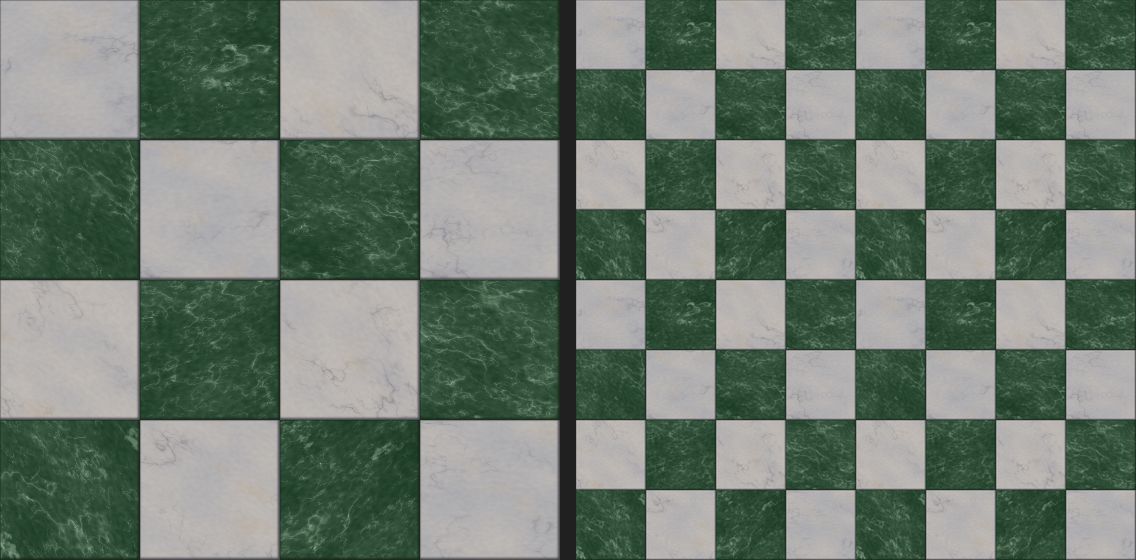
Left: one tile. Right: repeated 2 by 2.
Write a three.js fragment shader that draws this texture.

```glsl
// Checkerboard of polished marble tiles: veined green and pale grey, with soft dark joints.
varying vec2 vUv;

const float TILES = 4.0;
const vec3 GREEN_DEEP = vec3(0.115, 0.235, 0.145);
const vec3 GREEN_MID = vec3(0.235, 0.355, 0.265);
const vec3 GREEN_VEIN = vec3(0.56, 0.66, 0.57);
const vec3 PALE_WARM = vec3(0.745, 0.725, 0.705);
const vec3 PALE_COOL = vec3(0.675, 0.675, 0.69);
const vec3 PALE_OCHRE = vec3(0.74, 0.68, 0.60);
const vec3 PALE_VEIN = vec3(0.47, 0.47, 0.51);

float hash(vec2 p) {
  vec3 q = fract(p.xyx * 0.1031);
  q += dot(q, q.yzx + 33.33);
  return fract((q.x + q.y) * q.z);
}

// Dot product of a random unit gradient with the offset from its corner
float corner(vec2 cell, vec2 offset) {
  float angle = 6.28318 * hash(cell);
  return dot(vec2(cos(angle), sin(angle)), offset);
}

float noise(vec2 p) {
  vec2 i = floor(p), f = fract(p), e = vec2(1.0, 0.0);
  vec2 u = f * f * f * (f * (f * 6.0 - 15.0) + 10.0);
  float low = mix(corner(i, f), corner(i + e, f - e), u.x);
  float high = mix(corner(i + e.yx, f - e.yx), corner(i + 1.0, f - 1.0), u.x);
  return 1.4 * mix(low, high, u.y);
}

float fbm(vec2 p) {
  float sum = 0.0, gain = 0.5;
  for (int i = 0; i < 4; i++) {
    sum += gain * noise(p);
    p = mat2(1.6, 1.2, -1.2, 1.6) * p + 7.3;
    gain *= 0.5;
  }
  return sum;
}

vec2 rotate(vec2 p, float angle) {
  float c = cos(angle), s = sin(angle);
  return vec2(c * p.x - s * p.y, s * p.x + c * p.y);
}

// Thin crooked line along the zero contour of warped noise
float vein(vec2 p, float width, float warp) {
  p += warp * vec2(fbm(p * 1.3 + 11.7), fbm(p * 1.3 + 47.1));
  return exp(-abs(noise(p)) / width);
}

// Veins at several scales, each broken up by its own mask
float veinNetwork(vec2 p, float cover) {
  float sum = 0.0, freq = 2.2, strength = 0.8;
  for (int i = 0; i < 4; i++) {
    float mask = smoothstep(-0.15, 0.45, noise(p * freq * 0.8 + 23.7) + cover);
    sum += strength * mask * vein(p * freq + 5.1, 0.025 + 0.005 * freq, 0.9);
    freq *= 1.9;
    strength *= 0.85;
  }
  return sum;
}

vec3 greenMarble(vec2 local, vec2 seed, float random) {
  vec2 p = rotate(local - 0.5, 2.8 * random - 1.7) * vec2(0.8, 1.35) + seed;
  float cloud = fbm(p * 1.7);
  float grain = fbm(p * 22.0);
  float body = 0.43 + 0.75 * cloud + 0.55 * grain + 0.2 * (random - 0.5);
  vec3 colour = mix(GREEN_DEEP, GREEN_MID, clamp(body, 0.0, 1.3));
  float veins = veinNetwork(p, 0.6 * cloud - 0.04);
  float blotch = smoothstep(0.34, 0.52, fbm(p * 2.6 + 61.3) + 0.25 * grain);
  float pale = veins * (0.62 + 0.5 * grain) + 0.5 * blotch;
  return mix(colour, GREEN_VEIN, clamp(pale, 0.0, 0.9));
}

vec3 paleMarble(vec2 local, vec2 seed, float random) {
  vec2 p = rotate(local - 0.5, 0.9 * random - 0.1) * vec2(0.85, 1.4) + seed;
  float cloud = fbm(p * 2.4);
  float warmth = 0.55 + 0.9 * cloud + 0.5 * (random - 0.5);
  vec3 colour = mix(PALE_COOL, PALE_WARM, clamp(warmth, 0.0, 1.0));
  float stain = smoothstep(0.1, 0.55, fbm(p * 2.1 + 71.9));
  colour = mix(colour, PALE_OCHRE, 0.45 * stain);
  // Smoky halos surround the fine grey veins
  float area = smoothstep(-0.1, 0.4, fbm(p * 1.6 + 39.2));
  float halo = vein(p * 2.2, 0.16, 0.9);
  float coarse = vein(p * 2.2, 0.028, 0.9);
  float fine = vein(p * 5.0 + 17.0, 0.045, 1.0);
  float grey = area * (0.16 * halo + 0.42 * coarse + 0.30 * fine);
  return mix(colour, PALE_VEIN, grey) + 0.03 * fbm(p * 26.0);
}

// Shading is wider on the right and lower sides of each tile
float edgeLight(vec2 local) {
  vec2 lit = smoothstep(-0.008, 0.013, vec2(local.x, 1.0 - local.y));
  vec2 shaded = smoothstep(-0.003, 0.030, vec2(1.0 - local.x, local.y));
  return lit.x * lit.y * shaded.x * shaded.y;
}

void main() {
  vec2 grid = vUv * TILES;
  vec2 cell = mod(floor(grid), TILES);
  vec2 local = fract(grid);
  float random = hash(cell + 3.7);
  vec2 seed = cell * 13.0 + 9.0 * random;

  // The tile at the lower left is green
  bool isPale = mod(cell.x + cell.y, 2.0) > 0.5;
  vec3 colour = isPale ? paleMarble(local, seed, random) : greenMarble(local, seed, random);
  vec3 joint = isPale ? vec3(0.26, 0.26, 0.28) : vec3(0.09, 0.16, 0.11);
  gl_FragColor = vec4(mix(joint, colour, edgeLight(local)), 1.0);
}
```
